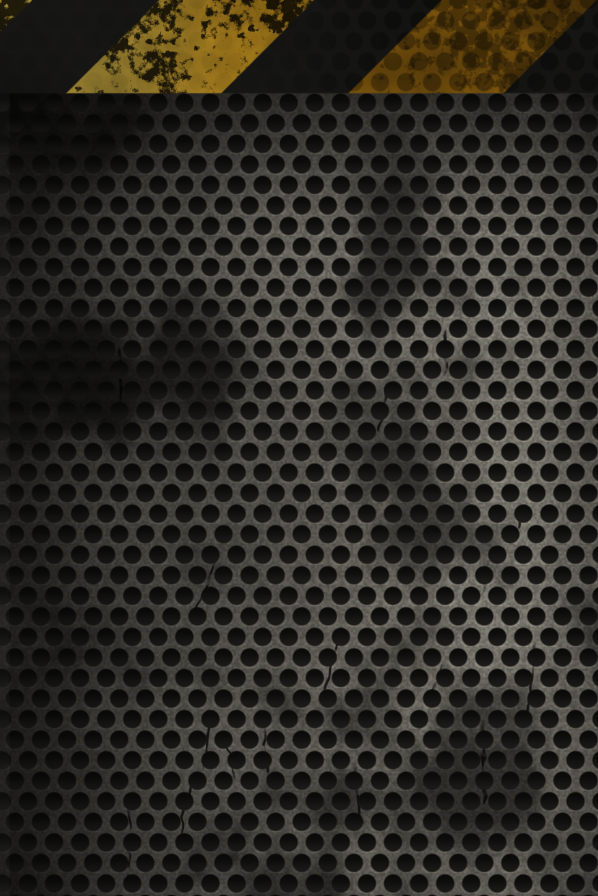
Give the GLSL for this texture, as a Shadertoy shader.

```glsl
// Worn perforated steel sheet under a band of diagonal hazard stripes.

float hash(vec2 p) {
    vec3 q = fract(p.xyx * 0.1031);
    q += dot(q, q.yzx + 33.33);
    return fract((q.x + q.y) * q.z);
}

float noise(vec2 p) {
    vec2 i = floor(p), f = fract(p);
    f = f * f * (3.0 - 2.0 * f);
    return mix(mix(hash(i), hash(i + vec2(1, 0)), f.x),
               mix(hash(i + vec2(0, 1)), hash(i + vec2(1, 1)), f.x), f.y);
}

float fbm(vec2 p) {
    float sum = 0.0, amp = 0.5;
    for (int i = 0; i < 5; i++) {
        sum += amp * noise(p);
        p = mat2(1.6, 1.2, -1.2, 1.6) * p + 7.3;
        amp *= 0.5;
    }
    return sum;
}

// Offset from the nearest hole centre; alternate rows shift by half a column.
vec2 holeOffset(vec2 p) {
    float row = round((p.y - 0.1146) / 0.02293);
    float x = p.x - 0.0312 - 0.01455 * mod(row, 2.0);
    return vec2(x - 0.0291 * round(x / 0.0291), p.y - 0.1146 - row * 0.02293);
}

// Thin, wavering, nearly upright scratches.
float scratches(vec2 p) {
    float mask = 0.0;
    for (int i = 0; i < 16; i++) {
        vec2 seed = vec2(i, 3 * i + 5);
        vec2 d = p - vec2(0.12 + 0.5 * hash(seed), 0.2 + 0.75 * hash(seed + 9.0));
        float len = 0.02 + 0.05 * hash(seed + 21.0);
        d.x += d.y * (hash(seed + 33.0) * 0.6 - 0.2) + 0.006 * (noise(p * 90.0) - 0.5);
        float line = 1.0 - smoothstep(0.0004, 0.0024, abs(d.x));
        mask = max(mask, line * (1.0 - smoothstep(0.5 * len, len, abs(d.y))));
    }
    return mask * smoothstep(0.2, 0.6, noise(p * 140.0));
}

void mainImage(out vec4 fragColor, in vec2 fragCoord) {
    // Unit is the canvas height; y runs down from the top edge.
    vec2 p = vec2(fragCoord.x, iResolution.y - fragCoord.y) / iResolution.y;
    float soft = max(0.0012, 0.75 / iResolution.y);
    float grain = noise(p * 420.0);
    float grime = fbm(p * vec2(9.0, 7.0) + 2.0);

    // Light falls on the right, fading to the left and under the band.
    float light = mix(0.27, 1.0, smoothstep(0.0, 0.36, p.x + 0.12 * (grime - 0.5)));
    light *= mix(0.42, 1.0, smoothstep(0.09, 0.3, p.y));
    light *= 1.0 - 0.2 * smoothstep(0.75, 1.0, p.y);
    light *= 1.0 - 0.25 * smoothstep(0.58, 0.667, p.x);

    // Metal with smudges, a dark central stain and fine grain.
    float stain = exp(-dot((p - vec2(0.3, 0.58)) * vec2(7.5, 3.0),
                           (p - vec2(0.3, 0.58)) * vec2(7.5, 3.0)));
    float wear = mix(0.5, 1.12, smoothstep(0.25, 0.55, grime)) * (1.0 - 0.3 * stain);
    vec3 metal = vec3(0.405, 0.395, 0.365) * light * wear * (0.86 + 0.28 * grain);
    metal *= 1.0 - 0.75 * scratches(p);

    // Punched holes: black at the top, a little light near the lower wall.
    vec2 h = holeOffset(p);
    float holeDist = length(h) - 0.0102;
    float hole = 1.0 - smoothstep(-soft, soft, holeDist);
    float lip = smoothstep(0.003, 0.0, abs(holeDist - 0.0015)) * smoothstep(0.0, 0.01, h.y);
    metal *= 1.0 + 0.15 * lip;
    vec3 depth = vec3(0.088, 0.086, 0.08) * mix(0.5, 1.2, smoothstep(-0.008, 0.009, h.y));
    vec3 color = mix(metal, depth * mix(0.6, 1.0, light), hole);

    // Hazard band: slanted paint on black, the sheet ghosting through at right.
    float u = p.x + p.y - 0.2645;
    float stripe = floor(u / 0.315 + 0.5);
    float stripeDist = (abs(u - stripe * 0.315) - 0.0865) * 0.707;
    float paint = 1.0 - smoothstep(-soft, soft, stripeDist);
    vec3 yellow = mix(vec3(0.63, 0.53, 0.2), vec3(0.55, 0.41, 0.09), smoothstep(0.1, 0.28, p.x));
    vec3 amber = mix(vec3(0.47, 0.32, 0.05), vec3(0.34, 0.23, 0.04), smoothstep(0.5, 0.65, p.x));
    vec3 coat = stripe > 0.5 ? amber : yellow;
    coat *= 0.6 + 0.7 * fbm(p * 16.0 + 4.0);

    // Chipped paint gathers in patches toward the top.
    float patches = fbm(p * 22.0 + 11.0) + 0.12 * (1.0 - p.y / 0.104);
    float chips = smoothstep(0.52, 0.66, fbm(p * 150.0) * 0.55 + patches * 0.55);
    coat *= 1.0 - 0.8 * chips * (stripe > 0.5 ? 0.45 : 1.0);
    vec3 band = mix(vec3(0.085, 0.084, 0.08) * (0.7 + 0.5 * grime), coat, paint);
    band *= 1.0 - hole * mix(0.05, 0.32, smoothstep(0.28, 0.45, p.x));
    color = mix(color, band, 1.0 - smoothstep(-soft, soft, p.y - 0.104));

    // Pale worn seam along the left edge.
    color += 0.025 * (1.0 - smoothstep(0.009, 0.012, p.x)) * step(0.104, p.y);
    fragColor = vec4(color, 1.0);
}
```
